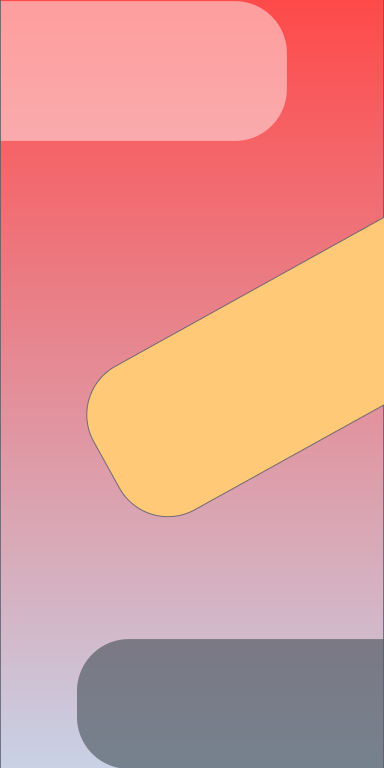
This background is drawn by a WebGL 2 fragment shader. Its source:

```glsl
#version 300 es
precision highp float;

uniform vec2 u_resolution;
out vec4 fragColor;

// Signed distance to a rounded box centred at the origin
float roundedBox(vec2 p, vec2 halfSize, float radius) {
    vec2 q = abs(p) - halfSize + radius;
    return length(max(q, 0.0)) + min(max(q.x, q.y), 0.0) - radius;
}

// Antialiased coverage of a distance given in canvas widths
float coverage(float dist) {
    return clamp(0.5 - dist * u_resolution.x, 0.0, 1.0);
}

void main() {
    // Canvas width is 1, height is 2
    vec2 p = gl_FragCoord.xy / u_resolution.x;
    float height = gl_FragCoord.y / u_resolution.y;
    vec3 outline = vec3(0.35, 0.36, 0.42);

    // Vertical sky from pale blue to red
    vec3 color = mix(vec3(0.785, 0.82, 0.90), vec3(1.0, 0.29, 0.29), height);

    // Translucent white panel, upper left
    float upper = roundedBox(p - vec2(0.147, 1.815), vec2(0.6, 0.182), 0.135);
    color = mix(color, vec3(1.0), 0.46 * coverage(upper));

    // Translucent slate panel, lower right
    float lower = roundedBox(p - vec2(0.8005, 0.1667), vec2(0.6, 0.169), 0.135);
    color = mix(color, vec3(0.25, 0.30, 0.33), 0.6 * coverage(lower));

    // Hairline along both sides
    float side = min(p.x, 1.0 - p.x);
    color = mix(color, outline, 0.85 * coverage(side - 0.0024));

    // Tilted amber bar with a thin outline
    float angle = radians(29.0);
    vec2 axis = vec2(cos(angle), sin(angle));
    vec2 q = p - vec2(0.9607, 1.168);
    q = vec2(dot(q, axis), dot(q, vec2(-axis.y, axis.x)));
    float bar = roundedBox(q, vec2(0.781, 0.2135), 0.1445);
    color = mix(color, vec3(1.0, 0.79, 0.47), coverage(bar));
    color = mix(color, outline, 0.85 * coverage(abs(bar) - 0.0013));

    fragColor = vec4(color, 1.0);
}
```
